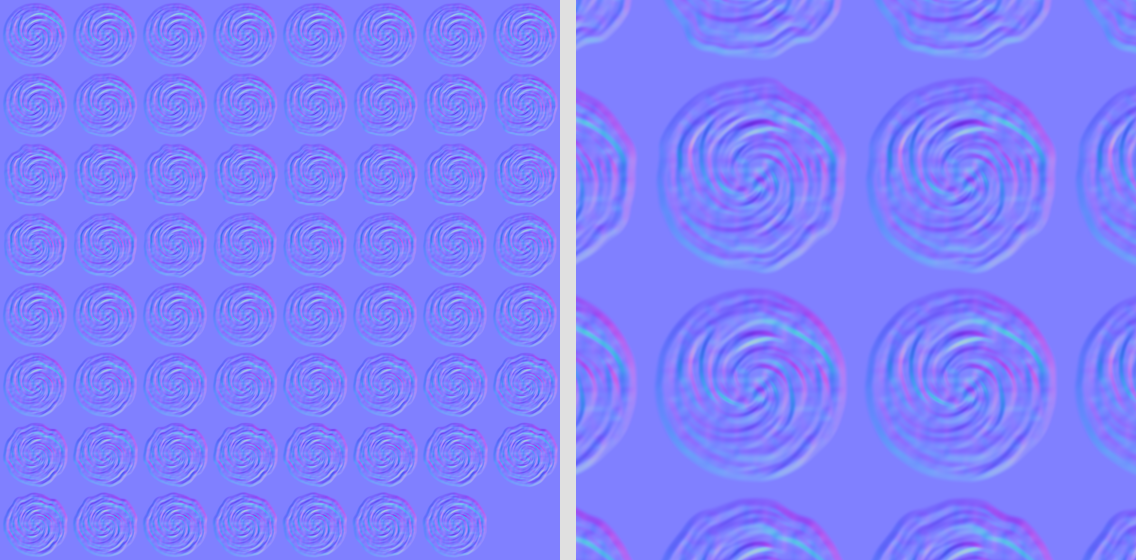
Left, the full canvas; right, a detail of the centre.
A three.js fragment shader for this texture map:

```glsl
// Normal map sheet of raised discs with swirling ridges, 8 by 8 frames, the last one empty
#define GRID 8.0
#define CYCLE 32.0
#define RADIUS 0.44
#define EDGE 0.024
#define ARMS 14.0
#define TWIST 4.4
#define RELIEF 0.0128
#define WOBBLE 0.06
#define X_SLOPE 1.0

varying vec2 vUv;

const float TAU = 6.2831853;

float hash(vec2 p) {
  vec3 q = fract(vec3(p.xyx) * 0.1031);
  q += dot(q, q.yzx + 33.33);
  return fract((q.x + q.y) * q.z);
}

// Value noise that wraps along x after a whole number of cells
float ringNoise(vec2 p, float period) {
  vec2 i = floor(p);
  vec2 f = fract(p);
  f = f * f * f * (f * (f * 6.0 - 15.0) + 10.0);
  float x0 = mod(i.x, period);
  float x1 = mod(i.x + 1.0, period);
  float low = mix(hash(vec2(x0, i.y)), hash(vec2(x1, i.y)), f.x);
  float high = mix(hash(vec2(x0, i.y + 1.0)), hash(vec2(x1, i.y + 1.0)), f.x);
  return mix(low, high, f.y);
}

// Height of one disc; p is measured from its centre in cell widths
float discHeight(vec2 p, float frame, float wobble) {
  float r = length(p);
  float turn = atan(p.y, p.x + 1e-5) / TAU;

  // Uneven outline that grows through the cycle
  float ripple = ringNoise(vec2(turn * 23.0, 40.0 + frame * 0.06), 23.0) - 0.5;
  float warped = r + WOBBLE * (0.12 + 0.88 * wobble) * ripple * smoothstep(0.1, 0.42, r);

  // Streaks along tightly wound arms that trail clockwise outwards
  float arm = turn + TWIST * log(r + 0.2) / TAU;
  vec2 spiral = vec2(arm * ARMS, warped * 14.0 + 7.0);
  float streak = ringNoise(spiral, ARMS);
  float broken = ringNoise(spiral * vec2(1.0, 1.7) + vec2(0.0, 60.0 + frame * 0.04), ARMS);
  float ridges = smoothstep(0.15, 0.85, mix(streak, broken, 0.2 + 0.3 * wobble));

  // Round grain fills the hub and roughens the arms
  float grain = ringNoise(p * 22.0 + 50.0, 512.0);
  float relief = mix(grain, ridges, smoothstep(0.03, 0.16, r)) + 0.4 * grain;
  relief *= 1.0 + 0.9 * dot(p, vec2(0.7));

  // Raised rim with a shallow groove inside it
  float body = 1.0 - smoothstep(RADIUS - EDGE, RADIUS + EDGE, warped);
  float groove = exp(-pow((warped - RADIUS + 0.07) / 0.022, 2.0));
  float inner = 1.0 - smoothstep(RADIUS - 0.07, RADIUS, warped);
  return body * (0.85 + 1.05 * (relief - 0.65) * mix(0.6, 1.0, inner) - 0.4 * groove);
}

void main() {
  vec2 grid = vUv * GRID;
  vec2 cell = min(floor(grid), GRID - 1.0);
  vec2 p = grid - cell - 0.5;

  // Frames run from the top left, row by row
  float frame = (GRID - 1.0 - cell.y) * GRID + cell.x;
  float phase = mod(frame, CYCLE) / CYCLE;
  float wobble = smoothstep(0.0, 0.65, phase) * (1.0 - 0.7 * smoothstep(0.75, 1.0, phase));
  float present = 1.0 - step(GRID * GRID - 1.5, frame);

  // Slope by central differences, with green pointing down
  vec2 e = vec2(0.009, 0.0);
  vec2 slope = vec2(
    discHeight(p + e.xy, frame, wobble) - discHeight(p - e.xy, frame, wobble),
    discHeight(p + e.yx, frame, wobble) - discHeight(p - e.yx, frame, wobble)) / (2.0 * e.x);
  slope *= RELIEF * present;

  vec3 normal = normalize(vec3(-slope.x * X_SLOPE, slope.y, 1.0));
  gl_FragColor = vec4(0.5 + 0.5 * normal, 1.0);
}
```
